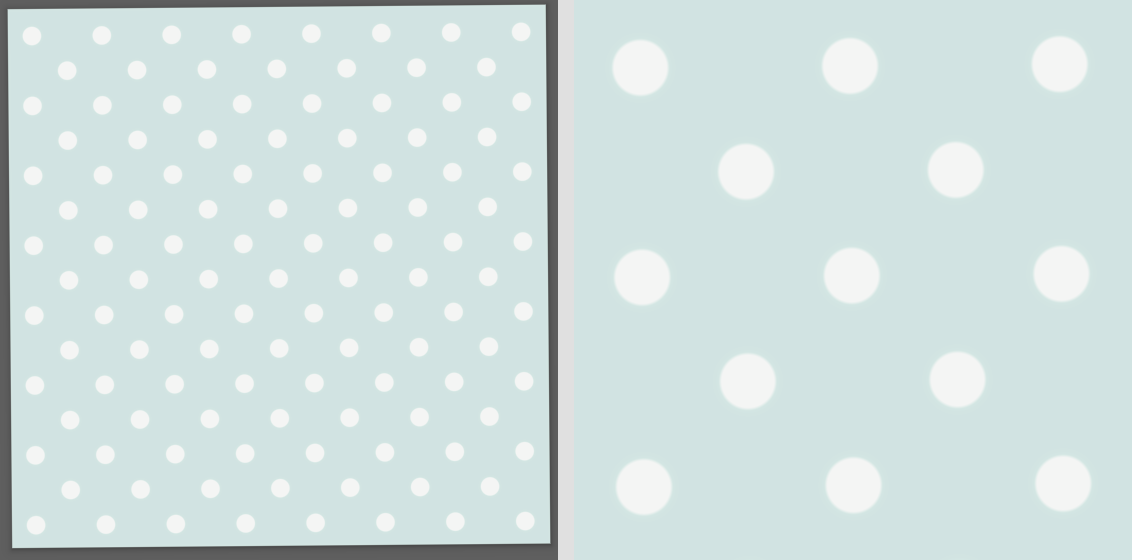
Left, the full canvas; right, a detail of the centre.
Give the GLSL for this pattern, as a Shadertoy shader.

```glsl
// Staggered white polka dots on a pale aqua sheet, tilted slightly on a grey ground.
#define SPACING 0.1248
#define DOT_RADIUS 0.0165
#define TILT 0.0085
#define LATTICE_CENTRE vec2(-0.0007, 0.0026)
#define SHEET_CENTRE vec2(0.0007, 0.0039)
#define SHEET_HALF vec2(0.4805, 0.4812)
#define SHADOW_WIDTH 0.005
#define SOFTNESS 0.0012
#define AQUA vec3(0.820, 0.890, 0.885)
#define DOT_WHITE vec3(0.957, 0.960, 0.957)
#define GROUND_GREY vec3(0.372)
#define SHADOW_GREY vec3(0.290)

float boxDistance(vec2 p, vec2 halfSize) {
    vec2 q = abs(p) - halfSize;
    return length(max(q, 0.0)) + min(max(q.x, q.y), 0.0);
}

// Distance to the nearest dot of one square lattice, cut off beyond its outermost rows.
float dotDistance(vec2 p, vec2 phase, float lastRow) {
    vec2 cell = clamp(round(p / SPACING - phase), -lastRow - phase, lastRow - phase);
    return length(p - (cell + phase) * SPACING) - DOT_RADIUS;
}

// Coverage of a shape, smoothed over about one pixel.
float coverage(float d, float blur) {
    return 1.0 - smoothstep(-blur, blur, d);
}

void mainImage(out vec4 fragColor, in vec2 fragCoord) {
    vec2 centred = (fragCoord - 0.5 * iResolution.xy) / iResolution.y - LATTICE_CENTRE;
    float c = cos(TILT), s = sin(TILT);
    vec2 p = vec2(c * centred.x + s * centred.y, c * centred.y - s * centred.x);
    float blur = max(SOFTNESS, 0.8 / iResolution.y);

    // Ground with a narrow shadow, heavier below and to the right
    vec2 onSheet = p - SHEET_CENTRE;
    float shadowDist = max(boxDistance(onSheet - vec2(0.001, -0.002), SHEET_HALF), 0.0);
    vec3 ground = mix(GROUND_GREY, SHADOW_GREY, exp(-shadowDist / SHADOW_WIDTH));

    // Two interleaved lattices: 8 by 8 dots, with 7 by 7 between them
    float dots = min(dotDistance(p, vec2(0.5), 3.5), dotDistance(p, vec2(0.0), 3.0));

    // Sheet with a faint pale rim around each dot and along its border
    float sheetDist = boxDistance(onSheet, SHEET_HALF);
    float rim = exp(-abs(dots) / 0.002) + exp(-abs(sheetDist) / 0.002);
    vec3 sheet = AQUA + vec3(0.015, 0.020, 0.010) * rim;
    sheet = mix(sheet, DOT_WHITE, coverage(dots, blur));

    fragColor = vec4(mix(ground, sheet, coverage(sheetDist, blur)), 1.0);
}
```
